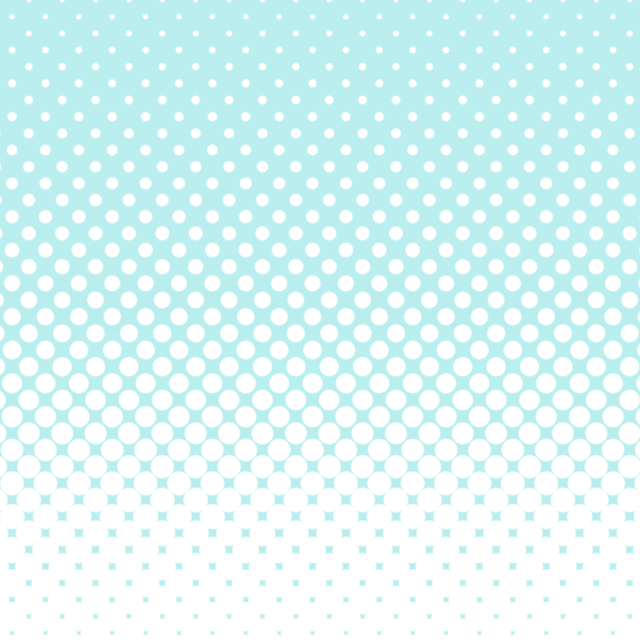
A Shadertoy shader for this pattern:

```glsl
// Halftone fade: white dots on pale aqua, growing downward until they merge.

const vec3 AQUA_TOP = vec3(0.735, 0.932, 0.937);
const vec3 AQUA_LOW = vec3(0.720, 0.938, 0.932);
const vec3 WHITE = vec3(1.0);

const vec2 PITCH = vec2(0.02608, 0.02604);  // half the spacing within a row, row spacing
const vec2 FIRST_DOT = vec2(0.0189, 0.0261); // measured from the top left
const float EDGE_SOFTNESS = 0.0018;

// Dot radius for a row at the given depth below the top edge
float dotRadius(float depth) {
    return 0.0036 + 0.0199 * depth;
}

// Signed distance to the nearest dot of a staggered lattice
float staggeredDots(vec2 p, vec2 origin, vec2 pitch) {
    vec2 nearest = floor((p - origin) / pitch + 0.5);
    float d = 1.0;
    for (int j = -1; j <= 1; j++) {
        for (int i = -1; i <= 1; i++) {
            vec2 cell = nearest + vec2(i, j);
            // Only every other lattice point holds a dot
            if (mod(cell.x + cell.y, 2.0) > 0.5) continue;
            vec2 center = origin + cell * pitch;
            d = min(d, length(p - center) - dotRadius(center.y));
        }
    }
    return d;
}

// Soft coverage of a signed distance
float coverage(float d, float softness) {
    return 1.0 - smoothstep(-softness, softness, d);
}

void mainImage(out vec4 fragColor, in vec2 fragCoord) {
    vec2 p = fragCoord / iResolution.xy;
    p.y = 1.0 - p.y;

    // Background with a slight vertical drift
    vec3 color = mix(AQUA_TOP, AQUA_LOW, smoothstep(0.2, 0.8, p.y));

    // Dots
    float softness = max(EDGE_SOFTNESS, 0.75 / iResolution.y);
    float d = staggeredDots(p, FIRST_DOT, PITCH);
    color = mix(color, WHITE, coverage(d, softness));

    fragColor = vec4(color, 1.0);
}
```
